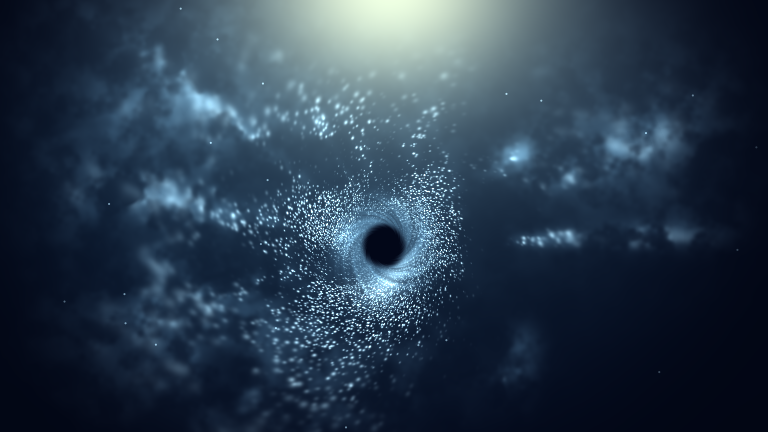
Reproduce this background procedurally as a Shadertoy shader.

```glsl
// Swirling tunnel of luminous dust around a dark hole, lit by a pale glow from above.

const float TAU = 6.2831853;
const vec3 NIGHT = vec3(0.008, 0.028, 0.095);
const vec3 NAVY = vec3(0.045, 0.115, 0.205);
const vec3 MIST = vec3(0.30, 0.43, 0.49);
const vec3 DUST = vec3(0.74, 0.88, 0.90);
const vec3 HALO = vec3(0.36, 0.42, 0.40);
const vec3 LAMP = vec3(0.56, 0.52, 0.34);

// Dust rays: angle, relative width, inner radius, outer radius
const int RAY_COUNT = 9;
const vec4 RAYS[RAY_COUNT] = vec4[](
    vec4(2.46, 0.06, 0.15, 0.90), vec4(2.04, 0.05, 0.14, 0.52),
    vec4(1.79, 0.08, 0.14, 0.34), vec4(2.94, 0.09, 0.12, 0.80),
    vec4(3.43, 0.07, 0.20, 0.75), vec4(0.04, 0.05, 0.30, 0.90),
    vec4(0.59, 0.07, 0.30, 0.52), vec4(0.38, 0.08, 0.38, 0.85),
    vec4(5.45, 0.08, 0.34, 0.55));

float hash(vec2 p) {
    vec3 v = fract(vec3(p.xyx) * 0.1031);
    v += dot(v, v.yzx + 33.33);
    return fract((v.x + v.y) * v.z);
}

float noise(vec2 p) {
    vec2 i = floor(p), f = fract(p);
    f = f * f * (3.0 - 2.0 * f);
    return mix(mix(hash(i), hash(i + vec2(1, 0)), f.x),
               mix(hash(i + vec2(0, 1)), hash(i + vec2(1, 1)), f.x), f.y);
}

float fbm(vec2 p) {
    float sum = 0.0, gain = 0.53;
    for (int i = 0; i < 3; i++) {
        sum += gain * noise(p);
        p = mat2(1.6, 1.2, -1.2, 1.6) * p + 7.3;
        gain *= 0.55;
    }
    return sum;
}

// Soft elliptical spot
float spot(vec2 p, vec2 size) {
    p /= size;
    return exp(-dot(p, p));
}

mat2 turn(float a) {
    return mat2(cos(a), -sin(a), sin(a), cos(a));
}

// Wedge of dust leaving the centre
float ray(vec2 p, vec4 shape) {
    vec2 d = turn(shape.x) * p;
    float across = d.y / (shape.y * max(d.x, 0.02));
    return exp(-across * across) * smoothstep(shape.z - 0.06, shape.z + 0.06, d.x)
         * (1.0 - smoothstep(shape.w - 0.25, shape.w, d.x));
}

// Particles in twisted log-polar cells, defocused away from the hole
float particles(vec2 p, float count, float density, float pixel) {
    float r = max(length(p), 0.02);
    float depth = log(r) * count / TAU;
    vec2 grid = vec2(atan(p.y, p.x) * count / TAU + 0.35 * depth, depth);
    float cell = r * TAU / count;
    float blur = smoothstep(0.20, 0.60, r);
    float size = max(mix(0.25, 0.72, blur), 0.6 * pixel / cell);
    float sum = 0.0;
    for (int y = -1; y <= 1; y++)
    for (int x = -1; x <= 1; x++) {
        vec2 id = floor(grid) + vec2(x, y);
        vec2 key = vec2(mod(id.x, count), id.y + 400.0);
        vec2 jitter = vec2(hash(key + 17.0), hash(key + 59.0)) - 0.5;
        float chance = hash(key + count);
        float lit = smoothstep(chance, chance + 0.35, density);
        sum += lit * spot(grid - id - 0.5 - 0.75 * jitter, vec2(size));
    }
    return sum * mix(1.0, 0.3, blur);
}

// Sparse drifting specks
float specks(vec2 p, float pixel) {
    vec2 id = floor(p * 9.0);
    vec2 at = 0.2 + 0.6 * vec2(hash(id + 3.0), hash(id + 41.0));
    float d = length(fract(p * 9.0) - at) / 9.0;
    return step(0.82, hash(id + 91.0)) * (1.0 - smoothstep(0.0008, 0.0015 + pixel, d));
}

void mainImage(out vec4 fragColor, in vec2 fragCoord) {
    float pixel = 1.0 / iResolution.y;
    vec2 q = (fragCoord - 0.5 * iResolution.xy) * pixel;
    vec2 p = q - vec2(0.0, -0.069);
    vec2 above = q - vec2(0.015, 0.53);
    float r = length(p);
    float shade = 1.0 - spot(above, vec2(0.40, 0.24));

    // Dust distribution
    float cloud = smoothstep(0.28, 0.72, fbm(q * 8.0 + 4.0));
    float lumps = smoothstep(0.28, 0.75, fbm(q * 19.0 + 21.0));
    float rays = 0.0;
    for (int i = 0; i < RAY_COUNT; i++) rays += ray(p, RAYS[i]);
    float band = smoothstep(0.04, 0.13, r)
               * (1.0 - smoothstep(0.13, 0.33, r + 0.3 * max(p.x, 0.0)));
    float leftward = 1.0 - smoothstep(-0.15, 0.45, q.x - 0.25 * q.y);
    float spread = leftward * (1.0 - smoothstep(0.35, 1.0, r));
    float upperLeft = spot(q - vec2(-0.56, 0.30), vec2(0.27, 0.27));
    float upperRight = spot(q - vec2(0.58, 0.18), vec2(0.34, 0.22));
    float lowerLeft = spot(q - vec2(-0.36, -0.30), vec2(0.45, 0.19));

    // Backdrop and defocused mist
    vec3 col = mix(NIGHT, NAVY, spot(q - vec2(-0.12, 0.12), vec2(0.85, 0.52)));
    float haze = 0.50 * upperLeft + 0.36 * upperRight + 0.26 * lowerLeft + 0.17 * spread;
    col += MIST * haze * shade * (0.3 + 0.7 * cloud) * (0.35 + 0.65 * lumps);
    col += MIST * rays * shade * (0.06 + 0.34 * lumps) * smoothstep(0.1, 0.4, r);
    col += MIST * 0.55 * spot(q - vec2(0.31, 0.14), vec2(0.05, 0.035)) * (0.3 + lumps);
    col += MIST * 0.35 * spot(q - vec2(0.32, -0.32), vec2(0.04, 0.06)) * (0.3 + lumps);

    // Overhead light
    col += HALO * spot(above, vec2(0.52, 0.42)) + LAMP * spot(above, vec2(0.28, 0.22));

    // Sharp and blurred dust
    float density = band * (0.14 + 0.44 * cloud) + rays * (0.12 + 0.38 * lumps)
                  + spread * (0.04 + 0.34 * cloud) + 0.22 * upperRight * cloud;
    density *= shade;
    float dust = particles(p, 138.0, density, pixel)
               + 0.8 * particles(p, 197.0, density * 0.9, pixel);
    float strength = mix(1.1, 0.5, smoothstep(0.18, 0.45, r)) * smoothstep(0.03, 0.16, r);
    col += DUST * dust * strength;

    // Swirling bright rim and dark core
    vec2 swirl = turn(1.8 * log(max(r, 0.01))) * p / max(r, 0.01);
    float strands = noise(swirl * 4.0 + 9.0) * 0.6 + noise(swirl * 11.0 + r * 20.0) * 0.4;
    float rim = exp(-pow((r - 0.072) / 0.048, 2.0));
    col += MIST * rim * (0.15 + 0.85 * strands);
    col += DUST * (0.45 * spot(turn(0.75) * (p - vec2(0.022, -0.072)), vec2(0.065, 0.02))
                 + 0.22 * spot(p - vec2(-0.02, -0.10), vec2(0.06, 0.03))) * (0.4 + strands);
    float edge = 0.046 + 0.012 * (strands - 0.5);
    col = mix(NIGHT, col, smoothstep(edge - 0.008, edge + 0.012, r));

    // Specks and vignette
    col += DUST * 0.55 * specks(q + 5.0, pixel);
    float dim = smoothstep(0.60, 1.05, length(q * vec2(1.0, 1.1) - vec2(-0.03, 0.12)));
    col = mix(col, NIGHT * 0.8, 0.85 * dim);
    fragColor = vec4(clamp(col, 0.0, 1.0), 1.0);
}
```
